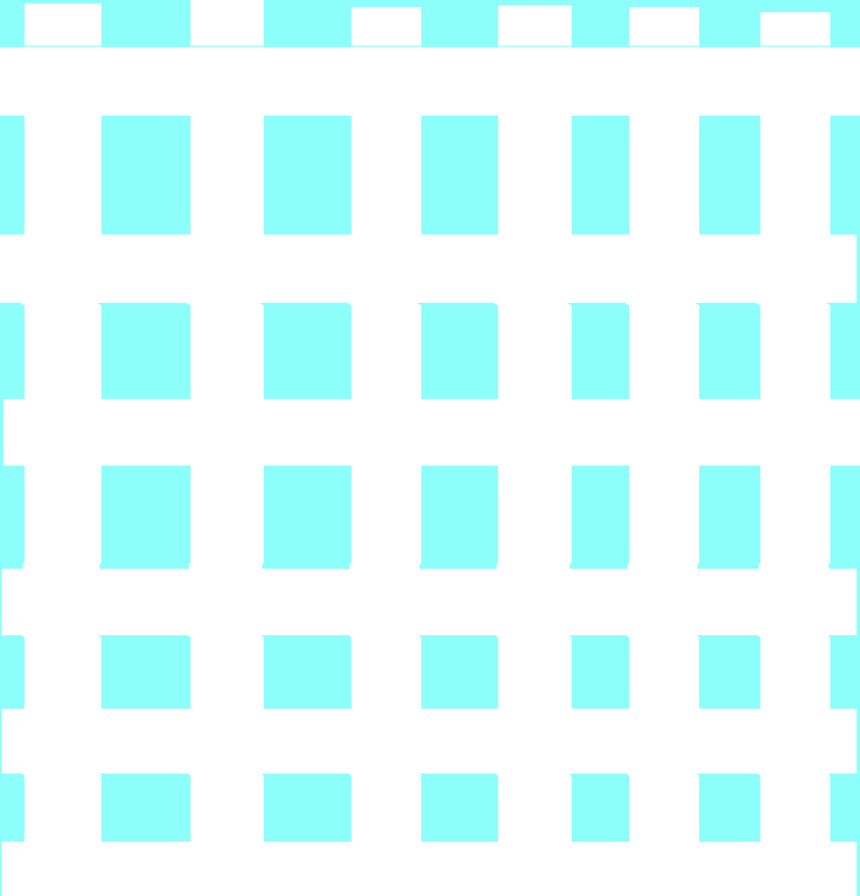
This pattern is drawn by a Shadertoy shader. Its source:

```glsl
// Uneven white lattice on pale aqua: six upright and six level bands cross,
// leaving aqua blocks of varying size. Each band is a box-filtered interval;
// thin slipped rows and ragged band ends give the hand-cut irregularity.

// Share of a pixel of width px, centred at x, that lies between a and b
float span(float x, float a, float b, float px) {
    return clamp((min(x + 0.5 * px, b) - max(x - 0.5 * px, a)) / px, 0.0, 1.0);
}

// Upright bands: left, right, ragged top
const vec3 uprights[6] = vec3[6](
    vec3(14, 58, 2), vec3(109, 151, 0), vec3(201, 241, 4),
    vec3(285, 327, 3), vec3(360, 400, 4), vec3(435, 475, 7));

// Level bands: top, bottom, left end, right end
const vec4 levels[6] = vec4[6](
    vec4(27, 66, 0, 492), vec4(134, 173, 0, 490), vec4(228, 266, 2, 492),
    vec4(325, 363, 1, 490), vec4(405, 442, 1, 490), vec4(481, 512, 1, 490));

void mainImage(out vec4 fragColor, in vec2 fragCoord) {
    // Canvas units of 492 by 512, with y running down from the top
    vec2 canvas = vec2(492, 512);
    vec2 px = canvas / iResolution.xy;
    vec2 p = fragCoord * px;
    p.y = canvas.y - p.y;

    // Slivers along some block edges slip a little to the left
    float slip = 2.0 * span(p.y, 173.0, 174.0, px.y)
               + span(p.y, 322.0, 325.0, px.y)
               + span(p.y, 363.0, 364.0, px.y)
               + span(p.y, 442.0, 443.0, px.y);

    float gap = 1.0;
    for (int i = 0; i < 6; i++) {
        vec3 u = uprights[i];
        gap *= 1.0 - span(p.x + slip, u.x, u.y, px.x) * span(p.y, u.z, canvas.y, px.y);
        vec4 l = levels[i];
        gap *= 1.0 - span(p.y, l.x, l.y, px.y) * span(p.x, l.z, l.w, px.x);
    }

    // Faint hairline above the first level band
    gap = max(gap, 0.73 * span(p.y, 26.0, 27.0, px.y));

    fragColor = vec4(mix(vec3(1.0), vec3(0.55, 1.0, 0.98), gap), 1.0);
}
```
